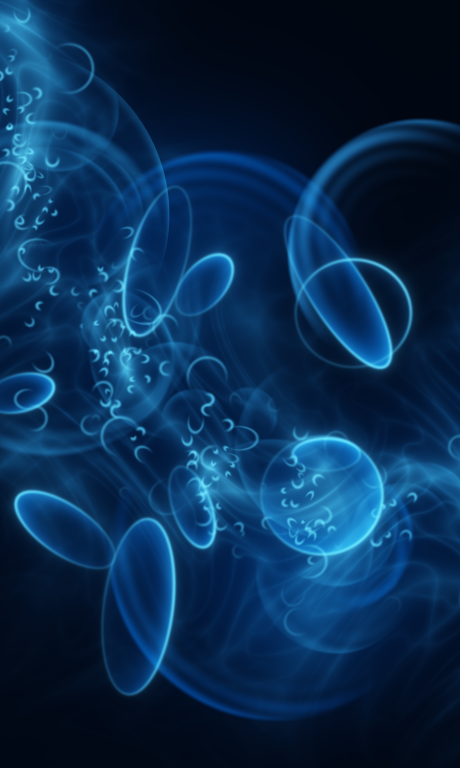
Write a WebGL 1 fragment shader that draws this background.

```glsl
precision highp float;
// Glassy blue bubbles, silky arcs and curling smoke drifting over near-black navy.
// Smoke is layered warped sines; small curls come from hashed cells along a curved
// spine; light adds up in linear amounts and is compressed at the end.

uniform vec2 u_resolution;

const vec3 NIGHT = vec3(0.004, 0.026, 0.07);
const vec3 BLUE = vec3(0.005, 0.27, 0.72);
const vec3 TEAL = vec3(0.10, 0.44, 0.75);
const vec3 ICE = vec3(0.45, 1.4, 2.0);
const float LINE = 0.0021;

vec2 hash2(vec2 c) {
  return fract(sin(vec2(dot(c, vec2(127.1, 311.7)), dot(c, vec2(269.5, 183.3)))) * 43758.5);
}

// Takes a vector into a frame tilted by angle a.
mat2 turn(float a) {
  float c = cos(a), s = sin(a);
  return mat2(c, -s, s, c);
}

float blob(vec2 p, vec2 centre, float size) {
  vec2 q = (p - centre) / size;
  return exp(-dot(q, q));
}

// Soft band around the parabola that carries the smoke and debris.
float spine(vec2 p, float width) {
  float x = p.x - 0.46;
  float d = (p.y - 0.33 - 2.5 * x * x) / sqrt(1.0 + 25.0 * x * x) / width;
  return exp(-d * d);
}

// Knots of debris at even steps along the spine, thinner to the right.
float knots(vec2 p, float width) {
  float beat = 0.5 + 0.5 * cos(52.0 * (p.x - 0.04));
  return spine(p, width) * (0.2 + 0.8 * beat) * (1.0 - 0.6 * smoothstep(0.4, 0.5, p.x));
}

// Ridged, warped sines: thin folded filaments of smoke.
float wisps(vec2 p) {
  float light = 0.0, gain = 0.5;
  for (int i = 0; i < 6; i++) {
    p += 0.5 * sin(1.3 * p.yx + vec2(1.7, 4.1) + float(i));
    light += gain * pow(1.0 - abs(sin(p.x)), 3.0);
    p = turn(1.1) * p * 1.5;
    gain *= 0.75;
  }
  return light;
}

// Glass ellipse with a bright rim and a fill that thickens towards angle lit.
vec3 bubble(vec2 p, vec2 centre, vec2 radii, float tilt, float lit, float fill) {
  vec2 s = turn(tilt) * (p - centre) / radii;
  float k = length(s);
  float d = k * (k - 1.0) / max(length(s / radii), 0.001);
  float facing = 0.5 + 0.5 * cos(atan(s.y, s.x + 0.0001) - lit);
  float rim = exp(-d * d / (LINE * LINE)) + 0.3 * exp(-abs(d) / 0.006);
  float inside = smoothstep(LINE, -LINE, d);
  float body = inside * (0.15 + 1.6 * facing * k * k * k);
  return ICE * rim * (0.1 + 0.6 * facing * facing) + (BLUE + 0.15 * TEAL) * body * fill;
}

// Stranded arc: crisp outside, fading inwards and towards both ends.
float veil(vec2 p, vec2 centre, float radius, float width, float dir, float spread) {
  vec2 q = p - centre;
  float r = length(q), a = atan(q.y, q.x + 0.0001);
  float t = (radius - r) / width;
  float ends = smoothstep(cos(spread), 1.0, cos(a - dir));
  float strands = 0.65 + 0.35 * sin(r * 260.0 + 3.0 * sin(2.0 * a));
  return ends * strands * smoothstep(-0.12, 0.04, t) * exp(-2.5 * max(t, 0.0));
}

// Hashed cells, each holding a partial tilted loop; dense where the knots are.
float curls(vec2 p, float scale, float width) {
  vec2 cell = floor(p * scale);
  float light = 0.0;
  for (int j = -1; j <= 1; j++) {
    for (int i = -1; i <= 1; i++) {
      vec2 id = cell + vec2(float(i), float(j));
      vec2 spot = hash2(id), kind = hash2(id + 17.3);
      vec2 q = turn(6.28 * kind.x) * (p * scale - id - spot);
      q.y *= 1.0 + 1.4 * kind.y;
      float r = max(length(q), 0.001);
      float d = (r - 0.12 - 0.35 * spot.y) / (LINE * scale);
      float arc = smoothstep(-0.7, 0.9, q.x / r);
      float present = smoothstep(0.0, 0.15, knots((id + spot) / scale, width) - kind.y);
      light += present * arc * exp(-d * d);
    }
  }
  return light;
}

void main() {
  vec2 p = gl_FragCoord.xy / u_resolution.y;

  // Smoke and ambient glow
  float smoke = wisps(p * 8.0);
  float mist = smoke * (0.4 + 2.2 * wisps(p * 3.0 + 4.0));
  float glow = 0.28 * spine(p, 0.2) + 0.3 * blob(p, vec2(0.29, 0.72), 0.13)
             + 0.35 * blob(p, vec2(0.39, 0.22), 0.12);
  vec3 light = NIGHT + BLUE * glow + TEAL * mist * 0.95 * spine(p, 0.18);
  light += ICE * smoke * smoke * 1.1 * knots(p, 0.065);

  // Faint arcs scattered along the spine
  for (int i = 0; i < 16; i++) {
    vec2 h = hash2(vec2(float(i), 3.0)), g = hash2(vec2(float(i), 8.0));
    float x = 0.035 * float(i), away = x - 0.46;
    vec2 centre = vec2(x, 0.33 + 2.5 * away * away) + 0.16 * (h - 0.5);
    light += TEAL * 0.5 * veil(p, centre, 0.03 + 0.1 * g.x, 0.03, 6.28 * g.y, 1.7);
  }

  // Broad sweeping arcs
  light += BLUE * 1.0 * veil(p, vec2(0.29, 0.62), 0.18, 0.07, 1.3, 1.6);
  light += BLUE * 0.9 * veil(p, vec2(0.36, 0.28), 0.215, 0.05, 4.0, 1.5);
  light += (BLUE + 0.4 * ICE) * veil(p, vec2(0.55, 0.67), 0.172, 0.045, 2.5, 1.5);
  light += TEAL * 0.6 * veil(p, vec2(0.06, 0.61), 0.2, 0.06, -1.2, 1.5);
  light += TEAL * 0.9 * veil(p, vec2(0.06, 0.69), 0.15, 0.05, 1.4, 1.4);
  light += TEAL * 0.8 * veil(p, vec2(0.0, 0.72), 0.22, 0.012, 0.4, 0.9);
  light += BLUE * 0.8 * veil(p, vec2(0.44, 0.3), 0.095, 0.05, -0.4, 1.6);

  // Glass bubbles and leaf-shaped loops
  light += bubble(p, vec2(0.419, 0.355), vec2(0.079, 0.077), 0.0, -0.6, 0.9);
  light += bubble(p, vec2(0.425, 0.408), vec2(0.044, 0.021), 0.0, 1.6, 0.9);
  light += bubble(p, vec2(0.46, 0.592), vec2(0.075, 0.07), 0.0, 0.9, 0.1);
  light += bubble(p, vec2(0.44, 0.62), vec2(0.115, 0.036), -1.0, 0.0, 1.0);
  light += bubble(p, vec2(0.266, 0.629), vec2(0.047, 0.027), 0.85, 0.0, 0.7);
  light += bubble(p, vec2(0.026, 0.488), vec2(0.045, 0.024), 0.25, -0.3, 0.9);
  light += bubble(p, vec2(0.085, 0.31), vec2(0.075, 0.032), -0.6, 3.1, 0.7);
  light += bubble(p, vec2(0.18, 0.21), vec2(0.115, 0.045), 1.45, -1.2, 0.6);
  light += bubble(p, vec2(0.205, 0.66), vec2(0.1, 0.036), 1.3, 2.6, 0.2);
  light += bubble(p, vec2(0.25, 0.34), vec2(0.055, 0.025), 1.9, 3.6, 0.6);

  // Small curls and bright flecks
  light += ICE * (0.35 * curls(p, 13.0, 0.13) + 0.4 * curls(p, 26.0, 0.09));
  light += ICE * 0.6 * curls(p + 0.37 / 55.0, 55.0, 0.05);

  gl_FragColor = vec4(1.0 - exp(-light), 1.0);
}
```
